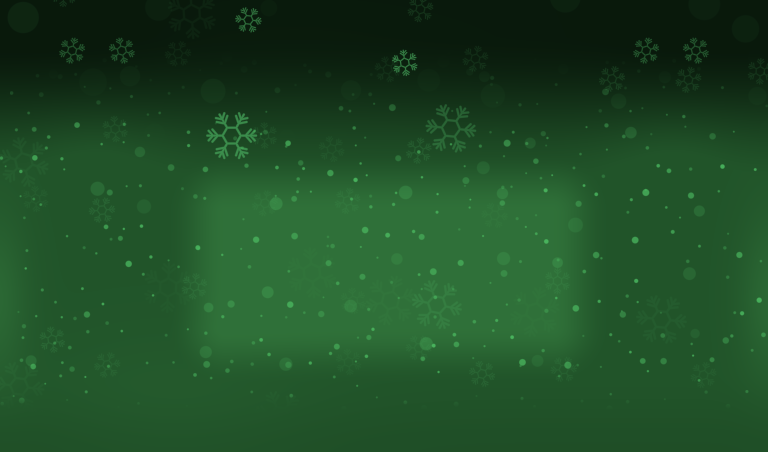
Give the GLSL for this background, as a Shadertoy shader.

```glsl
// Green winter backdrop: a dark upper edge falling into a wide soft glow,
// strewn with round snow specks, pale discs and six-armed snowflakes.
// Light is built from ramps and soft boxes; snow from jittered hashed grids.

const vec3 DEEP  = vec3(0.035, 0.098, 0.045);
const vec3 MID   = vec3(0.130, 0.330, 0.162);
const vec3 GLOW  = vec3(0.185, 0.440, 0.222);
const vec3 SNOW  = vec3(0.310, 0.770, 0.400);
const vec3 FROST = vec3(0.270, 0.640, 0.350);

const vec2 GLOW_CENTER = vec2(0.010, 0.405);
const vec2 GLOW_HALF   = vec2(0.360, 0.125);
const float GLOW_BLUR  = 0.130;
const float FADE_START = 0.080;   // depth below the top where light begins
const float FADE_END   = 0.420;
const float SMALL_FLAKE = 0.029;
const float LARGE_FLAKE = 0.056;

float hash(vec2 p) {
    vec3 q = fract(vec3(p.xyx) * 0.1031);
    q += dot(q, q.yzx + 33.33);
    return fract((q.x + q.y) * q.z);
}

float softSpot(vec2 p, vec2 radius) {
    vec2 q = p / radius;
    return exp(-dot(q, q));
}

float segment(vec2 p, vec2 a, vec2 b) {
    vec2 ab = b - a;
    return length(p - a - ab * clamp(dot(p - a, ab) / dot(ab, ab), 0.0, 1.0));
}

// Coverage of one snowflake, folded into half of a sixty degree sector
float snowflake(vec2 p, float radius, float turn) {
    if (length(p) > radius * 1.15) return 0.0;
    float sector = 1.0471976;
    float a = mod(atan(p.y, p.x) + turn + 0.5 * sector, sector) - 0.5 * sector;
    vec2 q = length(p) / radius * vec2(cos(a), abs(sin(a)));
    float d = segment(q, vec2(0.36, 0.0), vec2(0.96, 0.0));
    d = min(d, segment(q, vec2(0.36, 0.0), vec2(0.27, 0.156)));
    d = min(d, segment(q, vec2(0.55, 0.0), vec2(0.76, 0.24)));
    d = min(d, segment(q, vec2(0.74, 0.0), vec2(0.91, 0.19)));
    float edge = 0.8 / (iResolution.y * radius);
    return 1.0 - smoothstep(0.045 - edge, 0.045 + edge, d);
}

// One jittered disc per cell; sizes gives the smallest and largest radius
float discs(vec2 p, float cell, vec2 sizes, float density, float seed) {
    vec2 id = floor(p / cell);
    vec2 key = id + seed;
    float radius = mix(sizes.x, sizes.y, hash(key + 71.0));
    float room = max(0.5 - sizes.y / cell, 0.0);
    vec2 jitter = vec2(hash(key + 13.0), hash(key + 37.0)) * 2.0 - 1.0;
    float d = length(p - (id + 0.5 + jitter * room) * cell) - radius;
    float edge = 0.8 / iResolution.y;
    float present = step(hash(key + 97.0), density);
    return present * mix(0.35, 1.0, hash(key + 53.0)) * (1.0 - smoothstep(-edge, edge, d));
}

// Faint scattered snowflakes on the same kind of grid
float scatteredFlakes(vec2 p, float cell, float radius, float density, float seed) {
    vec2 id = floor(p / cell);
    vec2 key = id + seed;
    vec2 jitter = vec2(hash(key + 11.0), hash(key + 29.0)) * 2.0 - 1.0;
    vec2 center = (id + 0.5 + jitter * (0.5 - radius * 1.1 / cell)) * cell;
    float present = step(hash(key + 61.0), density);
    return present * mix(0.4, 1.0, hash(key + 83.0))
         * snowflake(p - center, radius, hash(key + 7.0));
}

vec3 backdrop(vec2 p) {
    float depth = 1.0 - p.y;
    vec2 mirrored = vec2(abs(p.x), p.y);

    // Dark top, lifted by two shoulders of light at the sides
    float lift = smoothstep(FADE_START, FADE_END, depth);
    lift += 0.14 * softSpot(mirrored - vec2(0.64, 0.67), vec2(0.15, 0.09));
    lift += 0.05 * softSpot(p - vec2(-0.20, 0.82), vec2(0.40, 0.14));
    lift -= 0.06 * smoothstep(0.72, 1.0, p.y) * smoothstep(0.35, 0.75, mirrored.x);
    vec3 color = mix(DEEP, MID, clamp(lift, 0.0, 1.0));

    // Broad central glow and narrow glows on both borders
    vec2 outside = max(abs(p - GLOW_CENTER) - GLOW_HALF, 0.0);
    float light = 1.0 - smoothstep(0.0, GLOW_BLUR, length(outside));
    light += 0.70 * softSpot(mirrored - vec2(0.86, 0.34), vec2(0.07, 0.18));
    light += 0.22 * softSpot(p - vec2(-0.46, 0.10), vec2(0.32, 0.16));
    color = mix(color, GLOW, clamp(light, 0.0, 1.0));
    return color * (1.0 - 0.07 * smoothstep(0.18, 0.0, p.y));
}

void mainImage(out vec4 fragColor, in vec2 fragCoord) {
    vec2 p = (fragCoord - vec2(0.5 * iResolution.x, 0.0)) / iResolution.y;
    vec3 color = backdrop(p);
    float snowBand = smoothstep(0.09, 0.16, p.y) * (1.0 - smoothstep(0.62, 0.90, p.y));
    float topBand = smoothstep(0.66, 0.78, p.y);

    // Faint discs and flakes behind the snow
    color = mix(color, MID, 0.20 * topBand * discs(p, 0.15, vec2(0.016, 0.036), 0.6, 5.0));
    float small = scatteredFlakes(p + 0.03, 0.16, SMALL_FLAKE, 0.50, 19.0);
    float large = scatteredFlakes(p + 0.05, 0.28, LARGE_FLAKE, 0.35, 43.0);
    color = mix(color, FROST, smoothstep(0.08, 0.16, p.y) * (0.22 * small + 0.11 * large));

    // Principal flakes, with a mirrored pair on each side of the top
    vec2 side = vec2(abs(abs(p.x) - 0.635), p.y);
    float flakes = 0.75 * snowflake(p - vec2(-0.337, 0.700), LARGE_FLAKE, 0.0);
    flakes += 0.38 * snowflake(p - vec2(0.148, 0.716), LARGE_FLAKE, 0.1);
    flakes += 0.25 * snowflake(p - vec2(0.117, 0.326), LARGE_FLAKE, 0.2);
    flakes += 0.75 * snowflake(p - vec2(0.046, 0.861), SMALL_FLAKE, 0.4);
    flakes += 0.65 * snowflake(p - vec2(-0.300, 0.956), SMALL_FLAKE, 0.1);
    flakes += 0.45 * snowflake(side - vec2(0.055, 0.888), SMALL_FLAKE, 0.3);
    color = mix(color, FROST, min(flakes, 1.0));

    // Pale discs, then bright specks from large to fine
    color = mix(color, SNOW, 0.28 * snowBand * discs(p, 0.15, vec2(0.010, 0.017), 0.50, 3.0));
    color = mix(color, SNOW, 0.80 * snowBand * discs(p, 0.074, vec2(0.004, 0.008), 0.45, 23.0));
    color = mix(color, SNOW, 0.75 * snowBand * discs(p, 0.046, vec2(0.0018, 0.004), 0.45, 59.0));
    fragColor = vec4(color, 1.0);
}
```
